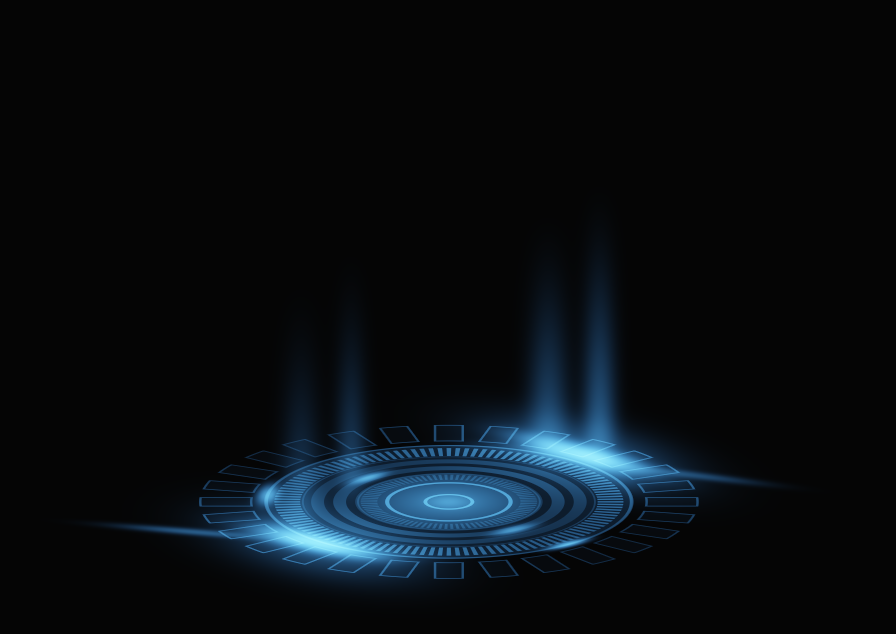
Give the GLSL for this background, as a WebGL 1 fragment shader.

```glsl
precision highp float;
// Glowing tilted energy disc with ringed details, light flares and vertical beams on black.

uniform vec2 u_resolution;

// Lengths are fractions of the canvas width; ring radii are fractions of the disc radius.
const float TAU = 6.2831853;
const vec3 BACKGROUND = vec3(0.018);
const vec3 LIGHT_ABSORB = vec3(0.27, 0.75, 1.3);
const vec2 DISC_CENTER = vec2(0.501, 0.1475);
const float DISC_RADIUS = 0.205;
const float DISC_TILT = 0.308;
const float LIT_ANGLE = 0.82;
const float CELL_COUNT = 28.0;
const float CELL_INNER = 1.07;
const float CELL_OUTER = 1.36;
const float CELL_HALF_WIDTH = 0.082;
const float CELL_STROKE = 0.013;
const float OUTER_TICKS = 120.0;
const float INNER_TICKS = 90.0;

// Smooth coverage of the interval [lo, hi] for a pixel of width aa.
float band(float x, float lo, float hi, float aa) {
  return clamp((x - lo) / aa + 0.5, 0.0, 1.0) - clamp((x - hi) / aa + 0.5, 0.0, 1.0);
}

// Distance along the arc from the centre of the nearest of count sectors.
float sectorOffset(float angle, float radius, float count) {
  return (fract(angle / TAU * count + 0.5) - 0.5) * TAU / count * radius;
}

float ticks(float angle, float radius, float count, float aa) {
  float halfWidth = 0.25 * TAU / count * radius;
  return band(sectorOffset(angle, radius, count), -halfWidth, halfWidth, aa);
}

// Rotated Gaussian spot of light.
float flare(vec2 p, vec2 center, vec2 size, float angle) {
  vec2 d = p - center;
  float c = cos(angle), s = sin(angle);
  d = vec2(c * d.x + s * d.y, c * d.y - s * d.x) / size;
  return exp(-dot(d, d));
}

// Vertical shaft that fades towards its top.
float beam(vec2 p, vec2 base, float width, float height) {
  float t = (p.y - base.y) / height;
  float x = (p.x - base.x) / width;
  float fade = max(1.0 - max(t, 0.0), 0.0);
  return exp(-x * x) * smoothstep(-0.16, 0.08, t) * fade * fade;
}

float discLight(vec2 p) {
  vec2 q = (p - DISC_CENTER) / (DISC_RADIUS * vec2(1.0, DISC_TILT));
  float r = max(length(q), 0.0001);
  float angle = atan(q.y, q.x);
  vec2 dir = q / r;

  // Pixel footprint across and along the rings
  float px = 1.0 / (u_resolution.x * DISC_RADIUS);
  float aaR = px * length(vec2(dir.x, dir.y / DISC_TILT));
  float aaA = px * length(vec2(dir.y, dir.x / DISC_TILT));
  float lit = 0.5 + 0.5 * cos(2.0 * (angle - LIT_ANGLE));

  // Core and filled rings
  float light = 0.13 * band(r, 0.0, 1.0, aaR);
  light += 0.75 * exp(-r * r * 5.5) * band(r, -1.0, 0.5, aaR);
  light += 0.45 * exp(-r * r * 90.0);
  light += 0.9 * band(r, 0.118, 0.138, aaR);
  light += 0.85 * band(r, 0.325, 0.347, aaR);
  light += 0.2 * band(r, 0.49, 0.51, aaR);
  light += (0.16 + 0.18 * lit) * band(r, 0.56, 0.63, aaR);
  light += (0.14 + 0.14 * lit) * band(r, 0.68, 0.75, aaR);
  light += 0.2 * band(r, 0.79, 0.80, aaR);
  light += (0.25 + 0.35 * lit) * band(r, 0.985, 1.005, aaR);

  // Radial ticks
  light += 0.25 * band(r, 0.39, 0.48, aaR) * ticks(angle, r, INNER_TICKS, aaA);
  light += (0.4 + 0.35 * lit) * band(r, 0.81, 0.95, aaR) * ticks(angle, r, OUTER_TICKS, aaA);

  // Outlined cells around the rim
  float s = sectorOffset(angle, r, CELL_COUNT);
  float inset = CELL_HALF_WIDTH - CELL_STROKE;
  float outer = band(r, CELL_INNER, CELL_OUTER, aaR) * band(s, -CELL_HALF_WIDTH, CELL_HALF_WIDTH, aaA);
  float inner = band(r, CELL_INNER + CELL_STROKE, CELL_OUTER - CELL_STROKE, aaR) * band(s, -inset, inset, aaA);
  light += (0.22 + 0.4 * lit) * (outer - inner) + 0.03 * inner;

  // Bright rim arcs
  float rim = (r - 1.02) / 0.09;
  light += 0.6 * exp(-rim * rim) * pow(lit, 5.0);
  return light;
}

float flareLight(vec2 p) {
  // Main flares with their halos
  float light = 2.5 * flare(p, vec2(0.653, 0.2), vec2(0.058, 0.009), -0.25);
  light += 0.5 * flare(p, vec2(0.65, 0.202), vec2(0.1, 0.03), -0.22);
  light += 2.3 * flare(p, vec2(0.353, 0.102), vec2(0.055, 0.009), -0.2);
  light += 0.5 * flare(p, vec2(0.36, 0.1), vec2(0.1, 0.032), -0.18);
  // Long thin streaks
  light += 0.5 * flare(p, vec2(0.215, 0.114), vec2(0.075, 0.0035), -0.08);
  light += 0.35 * flare(p, vec2(0.775, 0.177), vec2(0.07, 0.004), -0.12);
  // Small glints on the rings
  light += 1.3 * flare(p, vec2(0.299, 0.155), vec2(0.012, 0.009), 0.6);
  light += 1.2 * flare(p, vec2(0.411, 0.1745), vec2(0.018, 0.004), 0.25);
  light += 1.4 * flare(p, vec2(0.634, 0.1003), vec2(0.02, 0.003), 0.22);
  light += 0.9 * flare(p, vec2(0.573, 0.116), vec2(0.022, 0.004), 0.2);
  return light;
}

void main() {
  vec2 p = gl_FragCoord.xy / u_resolution.x;
  float light = discLight(p) + flareLight(p);
  light += 0.34 * beam(p, vec2(0.336, 0.13), 0.02, 0.28);
  light += 0.36 * beam(p, vec2(0.392, 0.175), 0.016, 0.27);
  light += 0.5 * beam(p, vec2(0.612, 0.215), 0.021, 0.27);
  light += 0.62 * beam(p, vec2(0.669, 0.21), 0.017, 0.31);
  vec3 glow = 1.0 - exp(-light * LIGHT_ABSORB);
  gl_FragColor = vec4(BACKGROUND + (1.0 - BACKGROUND) * glow, 1.0);
}
```
